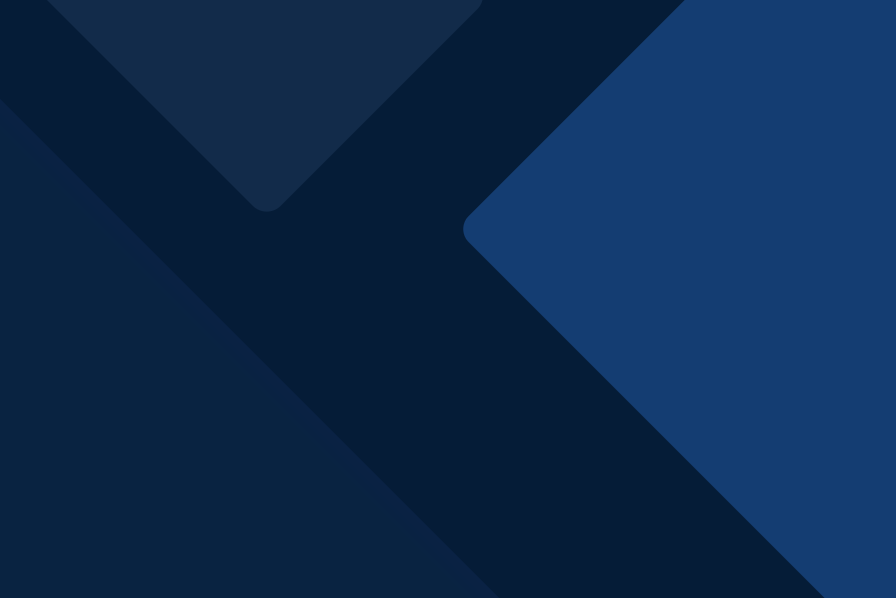
Write a WebGL 1 fragment shader that draws this background.

```glsl
precision highp float;
// Dark navy background with large rounded diamonds cut off by the canvas edges.

uniform vec2 u_resolution;

// Signed distance to a box spanning lo..hi with rounded corners.
float roundedBox(vec2 p, vec2 lo, vec2 hi, float radius) {
  vec2 d = abs(p - 0.5 * (lo + hi)) - 0.5 * (hi - lo) + radius;
  return length(max(d, 0.0)) + min(max(d.x, d.y), 0.0) - radius;
}

// Antialiased coverage of a signed distance, in units of canvas height.
float coverage(float dist) {
  return clamp(0.5 - dist * u_resolution.y, 0.0, 1.0);
}

void main() {
  // Origin at the top left, then axes turned 45 degrees along the diagonals.
  vec2 p = gl_FragCoord.xy / u_resolution.y;
  p.x += 0.5 * (1.497 - u_resolution.x / u_resolution.y);
  p.y = 1.0 - p.y;
  vec2 diagonal = vec2(p.x - p.y, p.x + p.y) * 0.70711;

  vec3 color = vec3(0.020, 0.110, 0.216);

  // Lower left plane, faintly bluer along its edge
  float planeDist = diagonal.x + 0.1172;
  vec3 planeColor = mix(vec3(0.035, 0.137, 0.255), vec3(0.038, 0.132, 0.265),
                        smoothstep(-0.05, 0.0, planeDist));
  color = mix(color, planeColor, coverage(planeDist));

  // Slate diamond hanging from the top
  float slate = roundedBox(diagonal, vec2(0.0551, -1.0), vec2(0.5858, 0.5748), 0.033);
  color = mix(color, vec3(0.071, 0.169, 0.290), coverage(slate));

  // Bright blue diamond entering from the right
  float blue = roundedBox(diagonal, vec2(0.2674, 0.8091), vec2(3.0), 0.031);
  color = mix(color, vec3(0.078, 0.239, 0.447), coverage(blue));

  gl_FragColor = vec4(color, 1.0);
}
```
